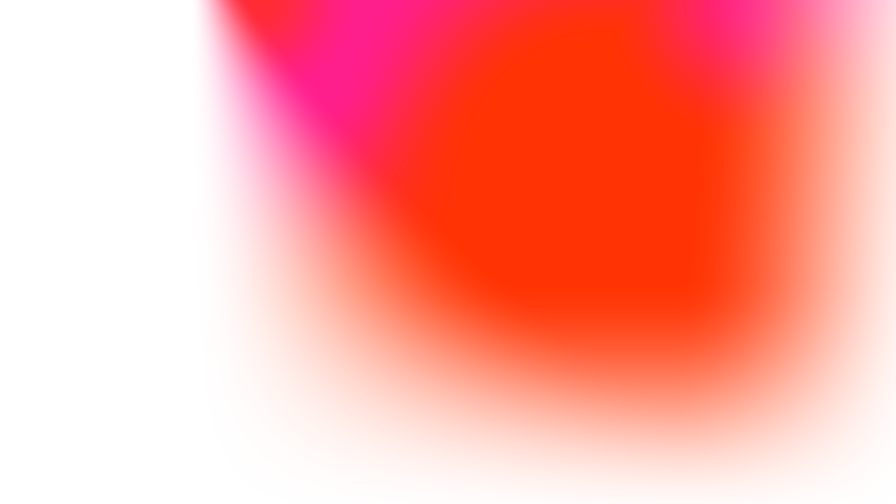
A WebGL 2 fragment shader for this background:

```glsl
#version 300 es
precision highp float;

uniform vec2 u_resolution;
out vec4 outColor;

// Soft round spot: 1 at its center, 0 at its radius
float spot(vec2 p, vec2 center, float radius) {
    return 1.0 - smoothstep(0.0, radius, distance(p, center));
}

// Opacity of the glow, fading at the left, bottom and right
float glowCoverage(vec2 p) {
    float depth = 1.0 - p.y;
    float leftEnd = 0.49 + 0.7 * depth + 0.43 * depth * depth;
    float left = smoothstep(0.375, leftEnd, p.x);
    float bottom = 1.0 - smoothstep(0.544, 1.053, depth);
    float right = 1.0 - smoothstep(1.39, 1.92, p.x + 0.08 * depth);
    return left * bottom * right;
}

// Share of magenta around the orange core
float magentaShare(vec2 p) {
    float outsideCore = smoothstep(0.255, 0.567, distance(p, vec2(1.204, 0.653)));
    float slope = 1.0 - p.y + 0.3 * (p.x - 0.694);
    float share = outsideCore * (1.0 - smoothstep(0.162, 0.602, slope));
    share = max(share, 0.9 * spot(p, vec2(1.48, 1.0), 0.3));
    return share * (1.0 - 0.65 * spot(p, vec2(0.52, 1.0), 0.2));
}

void main() {
    // Height runs from 0 to 1, width follows the aspect ratio
    vec2 p = gl_FragCoord.xy / u_resolution.y;

    vec3 white = vec3(1.0);
    vec3 orange = vec3(1.0, 0.2, 0.01);
    vec3 magenta = vec3(1.0, 0.12, 0.55);

    vec3 glow = mix(orange, magenta, magentaShare(p));
    outColor = vec4(mix(white, glow, glowCoverage(p)), 1.0);
}
```
